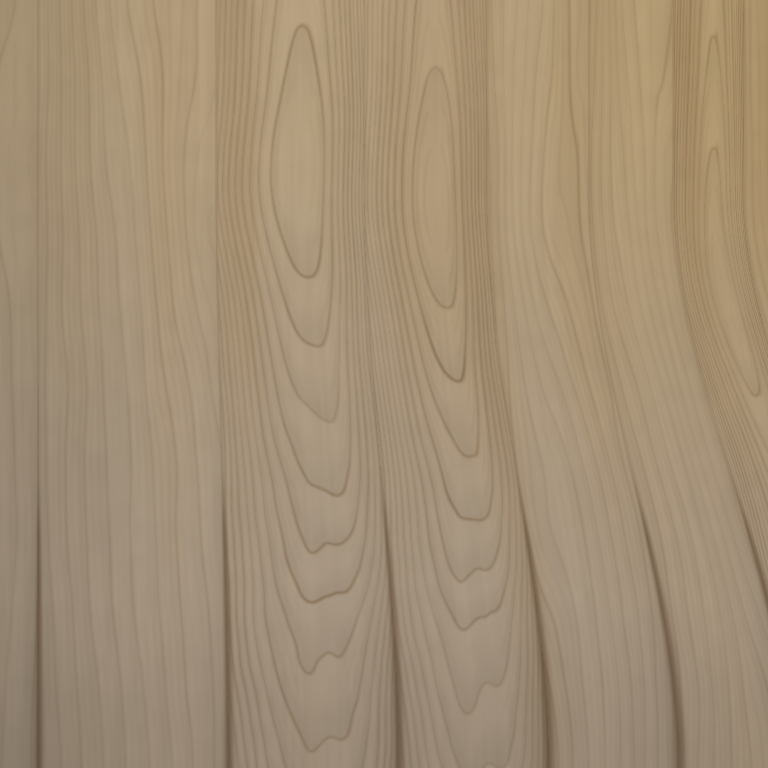
Give the GLSL for this texture, as a Shadertoy shader.

```glsl
// Pale wood veneer: planks that narrow and lean to the right, with cathedral grain.
// A ring height field is built per plank and its contours are drawn as soft
// growth lines; fibre noise, dark seams and a warm-to-grey wash are laid on top.

const vec3 WARM_WOOD = vec3(0.706, 0.622, 0.494);
const vec3 GREY_WOOD = vec3(0.645, 0.579, 0.500);
const vec3 TAN_STREAK = vec3(0.668, 0.568, 0.432);
const vec3 RING_BROWN = vec3(0.460, 0.360, 0.250);
const vec3 SEAM_BROWN = vec3(0.400, 0.310, 0.225);
const float FIRST_SEAM = 0.05;
const float FIRST_WIDTH = 0.232;
const float NARROWING = 0.83;

float hash(vec2 p) {
    return fract(sin(dot(p, vec2(127.1, 311.7))) * 43758.5453);
}

float noise(vec2 p) {
    vec2 i = floor(p), f = fract(p);
    f = f * f * (3.0 - 2.0 * f);
    float low = mix(hash(i), hash(i + vec2(1, 0)), f.x);
    float high = mix(hash(i + vec2(0, 1)), hash(i + vec2(1, 1)), f.x);
    return mix(low, high, f.y);
}

// Undo the sideways lean, which grows towards the lower right
float straighten(vec2 p) {
    float lean = 1.0 - smoothstep(0.0, 0.75, p.y);
    return 2.0 * p.x / (1.0 + sqrt(1.0 + 0.8 * lean * max(p.x, 0.0)));
}

// Plank number, place across the plank (0 to 1) and plank width
vec3 plankAt(float x) {
    float reach = FIRST_WIDTH / (1.0 - NARROWING);
    float q = log(1.0 - (x - FIRST_SEAM) / reach) / log(NARROWING);
    float id = floor(q);
    return vec3(id, q - id, FIRST_WIDTH * pow(NARROWING, id));
}

bool hasCathedral(float id) {
    return id == 1.0 || id == 2.0 || id == 5.0;
}

// Closed eye at the top, stacked U shapes with wavy, flattened tips below
float cathedralRings(float u, float y, float id) {
    float down = 0.77 - 0.04 * (id - 1.0) - y;
    float low = smoothstep(0.15, 0.5, down);
    float center = 0.56 + 0.08 * exp(-pow((y - 0.42) / 0.17, 2.0));
    float du = u - center + 0.04 * (noise(vec2(id, y * 8.0)) - 0.5);
    float flatness = mix(0.05, 0.15, low);
    float side = sqrt(du * du + flatness * flatness) - flatness;
    float across = side * side * (du < 0.0 ? 30.0 : 54.0) + 1.2 * side;
    float along = (down > 0.0 ? 11.5 : 6.5) * (sqrt(down * down + 0.0038) - 0.062);
    float notch = 0.40 * smoothstep(0.35, 0.6, down) * exp(-du * du * 120.0);
    float ragged = noise(vec2(u * 5.0 + id * 0.3, y * 11.0)) - 0.5;
    float fine = noise(vec2(u * 15.0, y * 30.0 + id)) - 0.5;
    return across + along + notch + ragged * mix(0.2, 0.7, low) + fine * 0.12 * low + 0.1;
}

// Upright grain that wanders sideways about mid height
float straightRings(float u, float y, float id) {
    float drift = noise(vec2(u * 2.2 + id * 7.0, y * 2.8));
    float sway = smoothstep(0.35, 0.8, y) * sin(3.1416 * u);
    return 7.5 * u + 2.2 * drift + 1.6 * sway + 0.3 * noise(vec2(u * 8.0, y * 10.0 + id));
}

float ringField(vec2 p) {
    vec3 plank = plankAt(straighten(p));
    return hasCathedral(plank.x) ? cathedralRings(plank.y, p.y, plank.x)
                                 : straightRings(plank.y, p.y, plank.x);
}

// Soft line on each whole value of the field, with width in canvas units
float contour(float h, float slope, float width) {
    float d = abs(h - floor(h + 0.5)) / max(slope, 6.0);
    return exp(-d * d / (width * width));
}

void mainImage(out vec4 fragColor, in vec2 fragCoord) {
    vec2 p = fragCoord / iResolution.xy;
    float x = straighten(p);
    vec3 plank = plankAt(x);
    bool cathedral = hasCathedral(plank.x);

    // Warm top, grey bottom, with broad tan streaks along the planks
    float height = smoothstep(0.15, 1.0, p.y + 0.12 * (p.x - 0.5));
    vec3 color = mix(GREY_WOOD, WARM_WOOD, height);
    float streak = noise(vec2(x * 19.0, p.y * 1.3));
    color = mix(color, TAN_STREAK, 0.40 * smoothstep(0.45, 0.95, streak));

    // Growth rings, with fainter fine rings where the grain runs upright
    float h = ringField(p);
    const float STEP = 0.0015;
    vec2 grad = vec2(ringField(p + vec2(STEP, 0)) - h,
                     ringField(p + vec2(0, STEP)) - h) / STEP;
    float slope = min(length(grad), 160.0);
    float upright = smoothstep(0.75, 1.0, abs(grad.x) / (length(grad) + 0.01));
    float level = floor(h + 0.5);
    float strength = 0.4 + 0.6 * hash(vec2(level, plank.x));
    strength *= cathedral ? 0.46 * step(0.5, level) : 0.20;
    strength *= mix(1.0, 0.5, smoothstep(20.0, 70.0, slope));
    strength *= 0.65 + 0.6 * noise(p * vec2(14.0, 9.0));
    float rings = contour(h, slope, 0.0024) * strength;
    rings += 0.10 * upright * streak * contour(h * 3.0, slope * 3.0, 0.0022);
    color *= 1.015 - (cathedral ? 0.045 : 0.025) * smoothstep(0.3, 1.0, fract(h));
    color = mix(color, RING_BROWN, rings);

    // Long fibres and a faint cloudy mottling
    float fibre = noise(vec2(x * 210.0, p.y * 9.0)) - 0.5;
    float cloud = noise(p * vec2(60.0, 45.0)) - 0.5;
    color *= 1.0 + 0.030 * fibre + 0.018 * cloud;

    // Seams: faint above, dark wedges that open towards the bottom
    float gap = (plank.y < 0.5 ? plank.y : plank.y - 1.0) * plank.z;
    float opening = 1.0 - smoothstep(0.02, 0.45, p.y);
    float wedge = exp(-pow(gap / mix(0.0020, 0.0052, opening), 2.0));
    float shade = exp(-abs(gap) / 0.020) * mix(0.35, 1.0, opening);
    color = mix(color, SEAM_BROWN, wedge * mix(0.13, 0.62, smoothstep(0.0, 0.3, opening)));
    color *= 1.0 - 0.09 * shade * (gap < 0.0 ? 1.0 : 0.4);

    // Light falls off to the left and at the lower edge
    color *= 1.0 - 0.09 * (1.0 - smoothstep(0.0, 0.28, p.x));
    color *= 1.0 - 0.07 * (1.0 - smoothstep(0.0, 0.25, p.y));
    color = mix(color, color * vec3(0.99, 0.97, 0.90), smoothstep(0.5, 1.0, p.x) * height);
    fragColor = vec4(clamp(color, 0.0, 1.0), 1.0);
}
```
